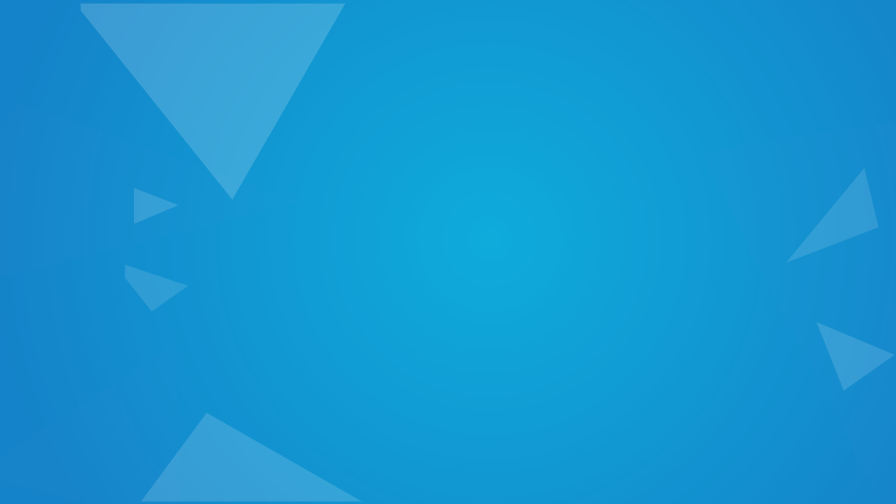
A Shadertoy shader for this background:

```glsl
// A blue backdrop with a soft cyan radial glow and scattered translucent triangles.
// Each triangle is a signed half-plane intersection blended as a thin white veil;
// a few very faint large facets lie beneath the bright ones.

const float ASPECT = 16.0 / 9.0;
const vec2 GLOW_CENTER = vec2(0.972, 0.525);
const vec3 GLOW_COLOR = vec3(0.055, 0.672, 0.860);
const vec3 EDGE_COLOR = vec3(0.080, 0.512, 0.787);
const vec3 VEIL_COLOR = vec3(1.0);
const vec3 FACET_COLOR = vec3(0.45, 0.55, 0.85);
const float FACET_OPACITY = 0.025;
const float NO_CUT = -1.0;

// Three corners for each bright triangle
const int SHARD_COUNT = 6;
const vec2 SHARDS[18] = vec2[18](
    vec2(0.149, 0.993), vec2(0.685, 0.993), vec2(0.461, 0.604),
    vec2(0.266, 0.627), vec2(0.354, 0.593), vec2(0.266, 0.556),
    vec2(0.220, 0.484), vec2(0.373, 0.433), vec2(0.301, 0.382),
    vec2(0.410, 0.181), vec2(0.718, 0.005), vec2(0.280, 0.005),
    vec2(1.715, 0.667), vec2(1.743, 0.549), vec2(1.560, 0.479),
    vec2(1.620, 0.361), vec2(1.775, 0.296), vec2(1.674, 0.225));
const float SHARD_OPACITY[6] = float[6](0.17, 0.14, 0.12, 0.15, 0.12, 0.14);
const float SHARD_LEFT_CUT[6] = float[6](0.160, NO_CUT, 0.248, NO_CUT, NO_CUT, NO_CUT);

// Large, barely visible facets
const int FACET_COUNT = 3;
const vec2 FACETS[9] = vec2[9](
    vec2(0.035, 0.796), vec2(0.60, 0.60), vec2(-0.20, 0.40),
    vec2(0.347, 0.317), vec2(0.36, -0.05), vec2(-0.05, 0.06),
    vec2(1.39, 0.697), vec2(1.80, 0.764), vec2(1.80, -0.10));

// Signed distance to the line a-b, positive on its left
float lineSide(vec2 p, vec2 a, vec2 b) {
    vec2 edge = normalize(b - a);
    vec2 offset = p - a;
    return edge.x * offset.y - edge.y * offset.x;
}

// Triangle field, negative inside; all corner lists run clockwise
float triangle(vec2 p, vec2 a, vec2 b, vec2 c) {
    return max(lineSide(p, a, b), max(lineSide(p, b, c), lineSide(p, c, a)));
}

float coverage(float dist, float pixel) {
    return 1.0 - smoothstep(-0.7 * pixel, 0.7 * pixel, dist);
}

void mainImage(out vec4 fragColor, in vec2 fragCoord) {
    vec2 p = fragCoord / iResolution.xy * vec2(ASPECT, 1.0);
    float pixel = 1.0 / iResolution.y;

    // Radial glow
    float falloff = clamp(length(p - GLOW_CENTER), 0.0, 1.0);
    vec3 color = mix(GLOW_COLOR, EDGE_COLOR, falloff);

    // Faint facets
    for (int i = 0; i < FACET_COUNT; i++) {
        float d = triangle(p, FACETS[3 * i], FACETS[3 * i + 1], FACETS[3 * i + 2]);
        color = mix(color, FACET_COLOR, FACET_OPACITY * coverage(d, pixel));
    }

    // Bright triangles, some with a clipped left corner
    for (int i = 0; i < SHARD_COUNT; i++) {
        float d = triangle(p, SHARDS[3 * i], SHARDS[3 * i + 1], SHARDS[3 * i + 2]);
        d = max(d, SHARD_LEFT_CUT[i] - p.x);
        color = mix(color, VEIL_COLOR, SHARD_OPACITY[i] * coverage(d, pixel));
    }

    fragColor = vec4(color, 1.0);
}
```
